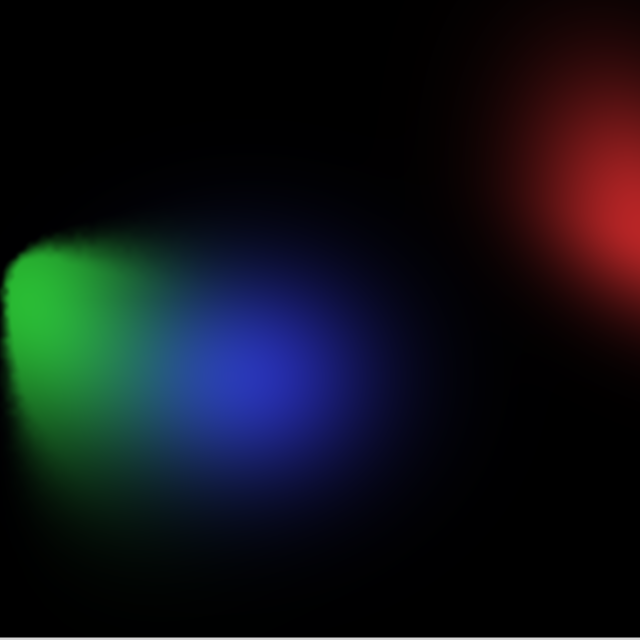
Reproduce this background procedurally as a WebGL 1 fragment shader.

```glsl
precision highp float;
// Soft green, blue and red glows on black, with a thin pale strip along the bottom.

uniform vec2 u_resolution;

const vec3 BLUE = vec3(0.15, 0.165, 0.70);
const vec3 GREEN = vec3(0.16, 0.73, 0.19);
const vec3 RED = vec3(0.72, 0.145, 0.15);
const vec3 STRIP = vec3(0.84);

const vec2 BLUE_CENTER = vec2(0.39, 0.41);
const vec2 BLUE_SPREAD = vec2(0.136, 0.118);

const vec2 GREEN_CENTER = vec2(0.04, 0.53);
const vec2 GREEN_SPREAD = vec2(0.145, 0.167);
const float GREEN_LEAN = 0.25;      // rightward drift of the lower part
const vec2 GREEN_CORNER = vec2(0.007, 0.618);
const float CORNER_RADIUS = 0.075;
const float EDGE_SOFTNESS = 0.012;
const float TOP_SPREAD = 0.30;      // top edge softens to the right
const float LEFT_SPREAD = 0.60;     // left edge softens downward
const float RIPPLE = 0.005;
const float RIPPLE_SCALE = 90.0;

const vec2 RED_CENTER = vec2(1.005, 0.64);
const float RED_WIDTH = 0.12;
const float RED_RISE = 0.155;
const float RED_DROP = 0.092;
const float RED_TILT = 0.35;

const float STRIP_HEIGHT = 0.0039;

float hash(vec2 p) {
  return fract(sin(dot(p, vec2(127.1, 311.7))) * 43758.5453);
}

float valueNoise(vec2 p) {
  vec2 cell = floor(p);
  vec2 f = fract(p);
  f = f * f * (3.0 - 2.0 * f);
  float low = mix(hash(cell), hash(cell + vec2(1.0, 0.0)), f.x);
  float high = mix(hash(cell + vec2(0.0, 1.0)), hash(cell + 1.0), f.x);
  return mix(low, high, f.y);
}

float gaussian(vec2 offset, vec2 spread) {
  vec2 q = offset / spread;
  return exp(-0.5 * dot(q, q));
}

// Coverage inside a rounded upper-left corner whose edges grow softer.
float cornerMask(vec2 p) {
  float depth = max(GREEN_CENTER.y - p.y, 0.0);
  float inset = LEFT_SPREAD * depth * depth;
  float softness = EDGE_SOFTNESS + TOP_SPREAD * max(p.x - GREEN_CENTER.x, 0.0) + inset;
  vec2 q = vec2(GREEN_CORNER.x + inset - p.x, p.y - GREEN_CORNER.y) + CORNER_RADIUS;
  float d = length(max(q, 0.0)) + min(max(q.x, q.y), 0.0) - CORNER_RADIUS;
  d += RIPPLE * (valueNoise(p * RIPPLE_SCALE) - 0.5);
  return 1.0 - smoothstep(-softness, softness, d);
}

float greenGlow(vec2 p) {
  vec2 offset = p - GREEN_CENTER;
  offset.x -= GREEN_LEAN * max(-offset.y, 0.0);
  return gaussian(offset, GREEN_SPREAD) * cornerMask(p);
}

float redGlow(vec2 p) {
  vec2 offset = p - RED_CENTER;
  offset.y += RED_TILT * offset.x;
  float height = offset.y > 0.0 ? RED_RISE : RED_DROP;
  return gaussian(offset, vec2(RED_WIDTH, height));
}

void main() {
  vec2 p = gl_FragCoord.xy / u_resolution;

  // Additive glows
  vec3 color = BLUE * gaussian(p - BLUE_CENTER, BLUE_SPREAD);
  color += GREEN * greenGlow(p);
  color += RED * redGlow(p);

  // Bottom strip
  float strip = clamp((STRIP_HEIGHT - p.y) * u_resolution.y + 0.5, 0.0, 1.0);
  gl_FragColor = vec4(mix(color, STRIP, strip), 1.0);
}
```
